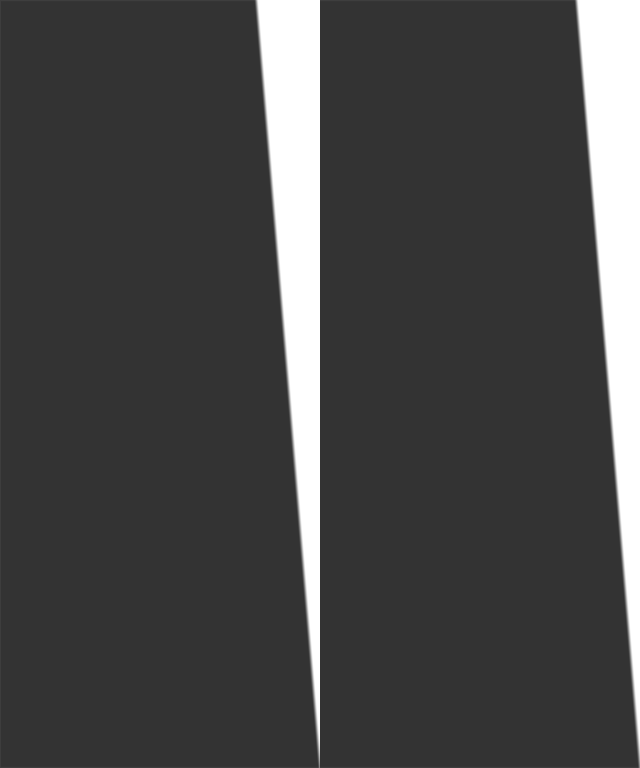
This background is drawn by a Shadertoy shader. Its source:

```glsl
// Two dark upright panels, each cut by a slanted edge that opens a white wedge on its right.

const vec3 CHARCOAL = vec3(0.2);
const vec3 WHITE = vec3(1.0);
const vec3 RIM_GREY = vec3(0.25);

// Coverage of the area right of a line running from bottomX (y = 0) to topX (y = 1).
float wedgeMask(vec2 p, float bottomX, float topX, float softness) {
    float edgeX = mix(bottomX, topX, p.y);
    return smoothstep(-softness, softness, p.x - edgeX);
}

// Thin line along the left, top and bottom of the canvas.
float rimMask(vec2 p, float width) {
    float borderDistance = min(p.x, min(p.y, 1.0 - p.y));
    return 1.0 - smoothstep(0.0, width, borderDistance);
}

void mainImage(out vec4 fragColor, in vec2 fragCoord) {
    vec2 uv = fragCoord / iResolution.xy;
    float pixel = 1.0 / iResolution.x;

    // Repeat the panel twice across the canvas
    float panelWidth = 0.5;
    vec2 panel = vec2(mod(uv.x, panelWidth), uv.y);

    // Dark ground with a faint rim
    vec3 color = mix(CHARCOAL, RIM_GREY, rimMask(uv, 0.0025));

    // White wedge with a slightly soft slanted edge
    float softness = max(0.0038, pixel);
    float wedge = wedgeMask(panel, 0.5, 0.4005, softness);
    color = mix(color, WHITE, wedge);

    fragColor = vec4(color, 1.0);
}
```
